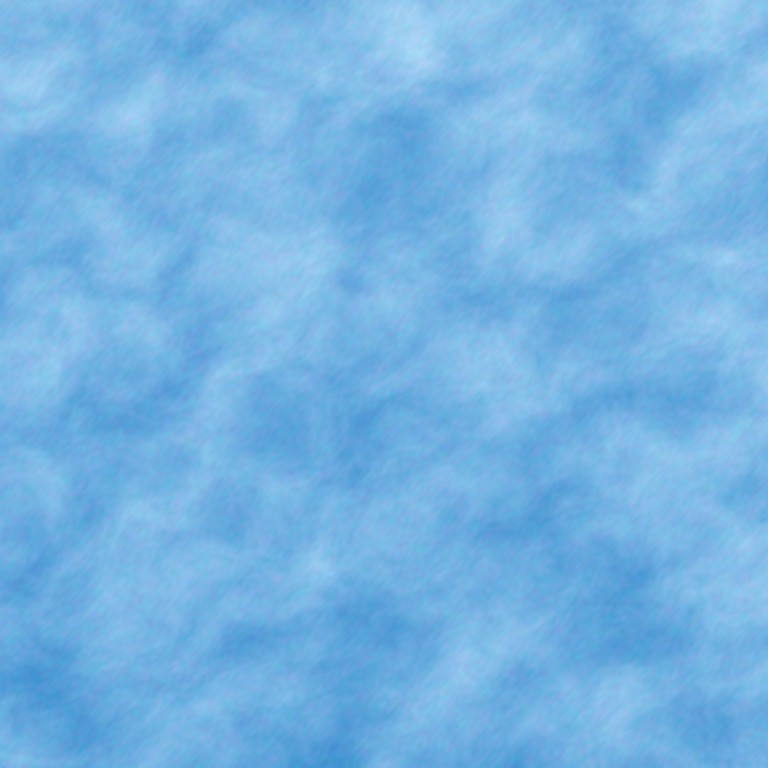
A WebGL 2 fragment shader for this texture:

```glsl
#version 300 es
precision highp float;

uniform vec2 u_resolution;
out vec4 outColor;

const vec3 DEEP_BLUE = vec3(0.300, 0.600, 0.834);
const vec3 PALE_BLUE = vec3(0.620, 0.812, 0.948);
const float MEAN_TONE = 0.48;
const vec2 TONE_SLOPE = vec2(0.09, 0.29);    // paler toward the upper right
const float CLOUD_CONTRAST = 0.62;
const float CLOUD_ANGLE = 0.50;
const vec2 CLOUD_SCALE = vec2(5.6, 7.8);     // cells along and across the drift
const int CLOUD_OCTAVES = 5;
const float CLOUD_GAIN = 0.60;
const float WARP = 0.035;
const float GRAIN_ANGLE = 0.85;
const vec2 GRAIN_SCALE = vec2(72.0, 150.0);  // short slanted fibres
const float GRAIN_LIGHT = 0.024;
const float GRAIN_TINT = 0.058;

uint hash(ivec2 cell, uint seed) {
    uint h = uint(cell.x) * 1597334677u ^ uint(cell.y) * 3812015801u ^ seed * 2654435769u;
    h = (h ^ (h >> 16)) * 2246822519u;
    h = (h ^ (h >> 13)) * 3266489917u;
    return h ^ (h >> 16);
}

float cornerSlope(ivec2 cell, vec2 offset, uint seed) {
    float angle = float(hash(cell, seed) >> 8) / 16777216.0 * 6.28319;
    return dot(vec2(cos(angle), sin(angle)), offset);
}

float gradientNoise(vec2 p, uint seed) {
    ivec2 cell = ivec2(floor(p));
    vec2 f = fract(p);
    vec2 w = f * f * f * (f * (f * 6.0 - 15.0) + 10.0);
    float a = cornerSlope(cell, f, seed);
    float b = cornerSlope(cell + ivec2(1, 0), f - vec2(1.0, 0.0), seed);
    float c = cornerSlope(cell + ivec2(0, 1), f - vec2(0.0, 1.0), seed);
    float d = cornerSlope(cell + ivec2(1, 1), f - vec2(1.0), seed);
    return mix(mix(a, b, w.x), mix(c, d, w.x), w.y);
}

mat2 rotation(float angle) {
    float c = cos(angle), s = sin(angle);
    return mat2(c, -s, s, c);
}

float clouds(vec2 p) {
    float sum = 0.0, amplitude = 1.0;
    for (int i = 0; i < CLOUD_OCTAVES; i++) {
        sum += amplitude * gradientNoise(p, uint(i) + 41u);
        p = rotation(0.15) * p * 1.93 + 7.3;
        amplitude *= CLOUD_GAIN;
    }
    return sum;
}

void main() {
    vec2 uv = gl_FragCoord.xy / u_resolution.y;
    vec2 centered = (gl_FragCoord.xy - 0.5 * u_resolution) / u_resolution.y;

    // Soft drifting clouds, gently warped
    vec2 bend = vec2(gradientNoise(uv * 9.0, 21u), gradientNoise(uv * 9.0, 22u));
    vec2 drift = rotation(CLOUD_ANGLE) * (uv + WARP * bend);
    float tone = MEAN_TONE + dot(centered, TONE_SLOPE)
               + CLOUD_CONTRAST * clouds(drift * CLOUD_SCALE);
    vec3 color = mix(DEEP_BLUE, PALE_BLUE, clamp(tone, -0.1, 1.1));

    // Fine slanted grain in lightness and in violet to cyan tint
    vec2 fibre = rotation(GRAIN_ANGLE) * uv * GRAIN_SCALE;
    color += GRAIN_LIGHT * gradientNoise(fibre * 1.2, 31u);
    color += GRAIN_TINT * gradientNoise(fibre, 32u) * vec3(1.0, -0.45, 0.1);
    color += GRAIN_TINT * gradientNoise(fibre * 0.8, 33u) * vec3(-0.2, 0.1, 0.4);
    color += GRAIN_TINT * gradientNoise(fibre * 0.35, 34u) * vec3(0.6, -0.3, 0.1);

    outColor = vec4(clamp(color, 0.0, 1.0), 1.0);
}
```
